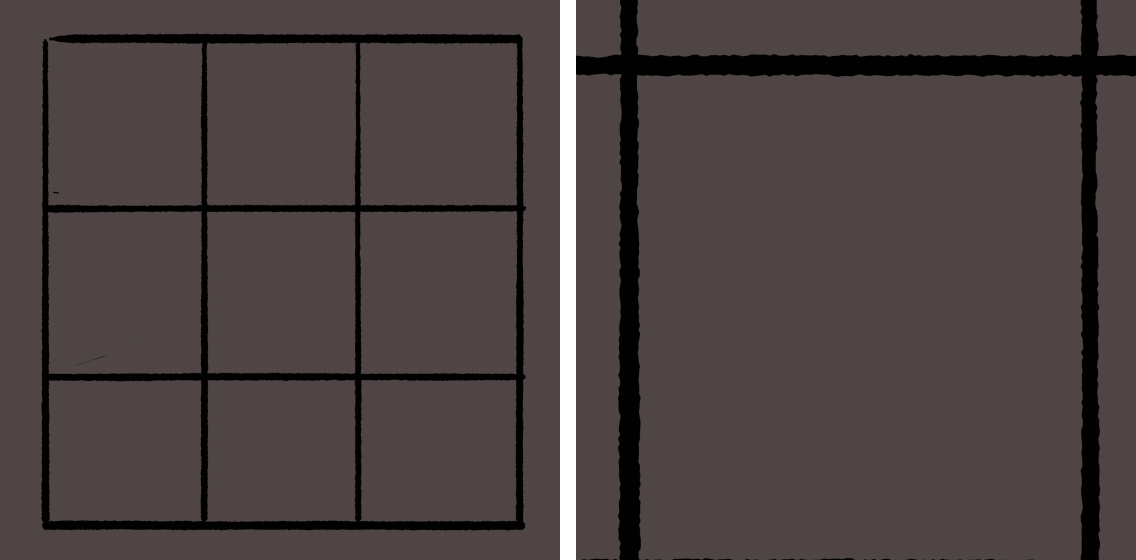
Left, the full canvas; right, a detail of the centre.
Reproduce this pattern procedurally as a Shadertoy shader.

```glsl
// Three-by-three grid of rough, hand-inked brush strokes on a dusky ground.

const vec3 GROUND = vec3(0.310, 0.270, 0.270);
const vec3 INK = vec3(0.002);

// Each stroke: centre position, half width, start, end.
const vec4 COLUMNS[4] = vec4[4](
    vec4(0.0810, 0.0066, 0.066, 0.929),
    vec4(0.3650, 0.0064, 0.068, 0.925),
    vec4(0.6393, 0.0057, 0.068, 0.925),
    vec4(0.9280, 0.0067, 0.060, 0.935));
const vec4 ROWS[4] = vec4[4](
    vec4(0.0618, 0.0077, 0.075, 0.938),
    vec4(0.3268, 0.0060, 0.081, 0.938),
    vec4(0.6276, 0.0060, 0.081, 0.939),
    vec4(0.9308, 0.0078, 0.088, 0.933));

const float SHORT_TAPER = 0.005;   // length of a blunt stroke end
const float LONG_TAPER = 0.045;    // length of the pointed top-left end
const float COLUMN_THINNING = 0.28;
const float BRISTLE_FREQ = 370.0;
const float BRISTLE_DEPTH = 0.0019;
const float SWELL_FREQ = 9.0;
const float SWELL_DEPTH = 0.0012;
const float WOBBLE_DEPTH = 0.0012;

float hash(vec2 p) {
    vec3 q = fract(vec3(p.xyx) * 0.1031);
    q += dot(q, q.yzx + 33.33);
    return fract((q.x + q.y) * q.z);
}

// Smooth one-dimensional noise, centred on zero.
float noise(float x, float seed) {
    float i = floor(x);
    float f = fract(x);
    f = f * f * (3.0 - 2.0 * f);
    return mix(hash(vec2(i, seed)), hash(vec2(i + 1.0, seed)), f) - 0.5;
}

// Fine bristle marks over slightly broader fraying.
float fray(float x, float seed) {
    return BRISTLE_DEPTH * (0.65 * noise(x * BRISTLE_FREQ, seed)
                          + 0.45 * noise(x * BRISTLE_FREQ * 0.37, seed + 5.0));
}

// Signed distance to a stroke; p holds (along, across).
float strokeDistance(vec2 p, vec4 stroke, float taper, float thinning, float seed) {
    float across = p.y - stroke.x - WOBBLE_DEPTH * noise(p.x * 5.0, seed);
    float side = across < 0.0 ? 1.0 : 2.0;

    float startGap = p.x - stroke.z;
    float endGap = stroke.w - p.x;
    float cap = sqrt(clamp(startGap / taper, 0.1, 1.0))
              * sqrt(clamp(endGap / SHORT_TAPER, 0.3, 1.0));
    float halfWidth = stroke.y * cap * (1.0 - thinning * p.x)
                    + SWELL_DEPTH * noise(p.x * SWELL_FREQ, seed + 11.0);

    float edge = abs(across) - halfWidth - fray(p.x, seed + 20.0 * side);
    float ends = -min(startGap, endGap) - fray(p.y, seed + 70.0);
    return max(edge, ends);
}

float segmentDistance(vec2 p, vec2 a, vec2 b) {
    vec2 ab = b - a;
    return length(p - a - ab * clamp(dot(p - a, ab) / dot(ab, ab), 0.0, 1.0));
}

float coverage(float d, float pixel) {
    return 1.0 - smoothstep(-0.75 * pixel, 0.75 * pixel, d);
}

void mainImage(out vec4 fragColor, in vec2 fragCoord) {
    float side = min(iResolution.x, iResolution.y);
    float pixel = 1.0 / side;
    vec2 uv = (fragCoord - 0.5 * iResolution.xy) * pixel + 0.5;

    // Grid strokes
    float grid = 1.0;
    for (int i = 0; i < 4; i++) {
        float seed = float(i) * 131.0 + 7.0;
        float taper = i == 3 ? LONG_TAPER : SHORT_TAPER;
        grid = min(grid, strokeDistance(uv.yx, COLUMNS[i], SHORT_TAPER, COLUMN_THINNING, seed));
        grid = min(grid, strokeDistance(uv, ROWS[i], taper, 0.0, seed + 613.0));
    }
    float ink = coverage(grid, pixel);

    // Stray fleck and faint dry scratch
    float fleck = segmentDistance(uv, vec2(0.096, 0.6563), vec2(0.104, 0.6555)) - 0.0011;
    ink = max(ink, coverage(fleck, pixel));
    float scratch = segmentDistance(uv, vec2(0.111, 0.340), vec2(0.190, 0.365)) - 0.0004;
    float dryness = smoothstep(0.10, 0.19, uv.x) * (0.6 + 0.7 * noise(uv.x * 160.0, 3.0));
    ink = max(ink, coverage(scratch, pixel) * dryness);
    float dot_ = length(uv - vec2(0.255, 0.388)) - 0.0006;
    ink = max(ink, 0.25 * coverage(dot_, pixel));

    fragColor = vec4(mix(GROUND, INK, clamp(ink, 0.0, 1.0)), 1.0);
}
```
